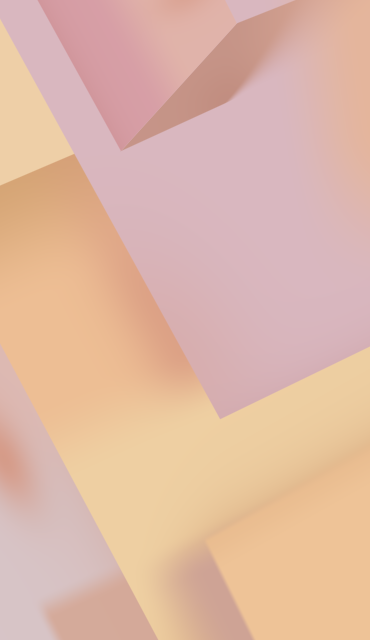
Give the GLSL for this background, as a WebGL 1 fragment shader.

```glsl
precision highp float;
uniform vec2 u_resolution;

#define CREAM vec3(0.933, 0.812, 0.635)
#define APRICOT vec3(0.930, 0.745, 0.580)
#define OCHRE vec3(0.825, 0.635, 0.445)
#define TERRACOTTA vec3(0.835, 0.585, 0.500)
#define LILAC vec3(0.850, 0.718, 0.750)
#define ROSE vec3(0.843, 0.676, 0.674)
#define PINK vec3(0.843, 0.622, 0.652)
#define BLUSH vec3(0.880, 0.702, 0.665)
#define PEACH vec3(0.895, 0.710, 0.610)
#define CLAY vec3(0.775, 0.582, 0.532)
#define MIST vec3(0.842, 0.770, 0.780)
#define SLANT 0.46

// Signed distance to the line a-b, positive on its left
float side(vec2 p, vec2 a, vec2 b) {
  vec2 d = normalize(b - a);
  return dot(p - a, vec2(-d.y, d.x));
}

float cover(float d, float soft) {
  return smoothstep(-soft, soft, d);
}

// Gaussian spot stretched along the main diagonal
float glow(vec2 p, vec2 center, vec2 size) {
  vec2 q = p - center;
  q = vec2(dot(q, vec2(0.48, -0.877)), dot(q, vec2(0.877, 0.48))) / size;
  return exp(-dot(q, q));
}

// Long strip running from apricot to cream
vec3 strip(vec2 p, float level, float panelEdge) {
  vec3 col = mix(CREAM, APRICOT, smoothstep(0.19, 0.34, level));
  col = mix(col, OCHRE, 0.9 * smoothstep(0.50, 0.73, level));
  float shade = exp(-pow(panelEdge / 0.065, 2.0)) * smoothstep(0.20, 0.32, level);
  return mix(col, TERRACOTTA, 0.7 * shade * (1.0 - 0.6 * smoothstep(0.4, 0.7, level)));
}

// Block at the lower right with its cast shadows
vec3 block(vec3 col, vec2 p, float level, float aa) {
  vec2 corner = vec2(0.320, 0.156);
  float top = side(p, corner, vec2(0.581, 0.303));
  float left = side(p, vec2(0.397, 0.0), corner);
  float above = exp(-max(top, 0.0) / 0.04) * smoothstep(0.20, 0.36, p.x);
  col = mix(col, vec3(0.855, 0.675, 0.510), 0.65 * above);
  float beside = (1.0 - smoothstep(-0.045, 0.035, level))
               * (1.0 - smoothstep(0.02, 0.13, left));
  col = mix(col, vec3(0.808, 0.640, 0.585), beside);
  float blur = aa + mix(0.004, 0.012, smoothstep(0.32, 0.58, p.x));
  float mask = cover(-top, blur) * cover(-left, aa + 0.003);
  vec3 face = mix(vec3(0.915, 0.740, 0.565), vec3(0.933, 0.765, 0.592),
                  smoothstep(0.0, 0.06, -top));
  return mix(col, face, mask);
}

// Misty panel at the lower left
vec3 mistPanel(vec2 p, float inside) {
  vec3 col = mix(MIST, vec3(0.840, 0.710, 0.690), 0.75 * exp(-inside / 0.055));
  col = mix(col, vec3(0.865, 0.725, 0.700), smoothstep(0.22, 0.40, p.y));
  col = mix(col, TERRACOTTA, 0.85 * glow(p, vec2(0.005, 0.285), vec2(0.085, 0.038)));
  vec2 corner = vec2(0.065, 0.049);
  float box = cover(-side(p, corner, vec2(0.180, 0.100)), 0.022)
            * cover(side(p, corner, vec2(0.090, 0.0)), 0.011);
  return mix(col, vec3(0.832, 0.655, 0.585), 0.9 * box);
}

// Large lilac panel with a warm right side
vec3 lilacPanel(vec2 p, float bottom) {
  vec3 col = mix(LILAC, ROSE, 0.9 * glow(p, vec2(0.270, 0.430), vec2(0.20, 0.12)));
  col = mix(col, vec3(0.815, 0.655, 0.675), 0.55 * exp(-max(bottom, 0.0) / 0.035));
  float warm = smoothstep(0.43, 0.59, p.x + 0.15 * (p.y - 0.8))
             * smoothstep(0.53, 0.80, p.y);
  return mix(col, PEACH, warm);
}

// Folded pink and clay faces at the top
vec3 fold(vec3 col, vec2 p, float aa) {
  vec2 tip = vec2(0.189, 0.764);
  vec2 ridge = vec2(0.370, 0.9635);
  vec2 heel = vec2(0.357, 0.841);
  float left = side(p, vec2(0.0586, 1.0), tip);
  float crease = side(p, tip, ridge);
  float lip = side(p, vec2(0.462, 1.0), ridge);

  float far = smoothstep(0.345, 0.52, p.x);
  float clay = cover(side(p, tip, heel), aa) * cover(-crease, aa) * cover(lip, aa)
             * cover(side(p, heel, vec2(0.514, 1.0)), aa + 0.002 + 0.055 * far);
  vec3 clayCol = mix(CLAY, vec3(0.835, 0.640, 0.570), far);
  clayCol = mix(clayCol, vec3(0.740, 0.530, 0.475), 0.5 * glow(p, heel, vec2(0.05, 0.06)));
  col = mix(col, clayCol, clay);

  float pink = cover(left, aa) * cover(crease, aa)
             * cover(side(p, ridge, vec2(0.3516, 1.0)), aa);
  vec3 pinkCol = mix(PINK, BLUSH, smoothstep(0.07, 0.16, left));
  pinkCol = mix(pinkCol, vec3(0.800, 0.565, 0.580), 0.6 * exp(-max(left, 0.0) / 0.025));
  pinkCol = mix(pinkCol, TERRACOTTA, 0.5 * glow(p, vec2(0.29, 1.01), vec2(0.03, 0.05)));
  return mix(col, pinkCol, pink);
}

void main() {
  vec2 p = gl_FragCoord.xy / u_resolution.y;
  float aa = 0.8 / u_resolution.y;
  float level = p.y - SLANT * p.x;

  vec2 corner = vec2(0.344, 0.345);
  float panelLeft = side(p, vec2(0.0, 0.971), corner);
  float panelBottom = side(p, corner, vec2(0.581, 0.460));
  float mistEdge = -side(p, vec2(0.0, 0.4635), vec2(0.2474, 0.0));

  vec3 col = strip(p, level, panelLeft);
  col = block(col, p, level, aa);
  col = mix(col, mistPanel(p, max(mistEdge, 0.0)), cover(mistEdge, aa));

  // Cream sheet at the upper left
  float sheet = side(p, vec2(0.0, 0.710), vec2(0.117, 0.760));
  col = mix(col, CREAM + vec3(0.0, 0.0, 0.02), cover(sheet, aa));

  vec3 panel = fold(lilacPanel(p, panelBottom), p, aa);
  col = mix(col, panel, cover(panelLeft, aa) * cover(panelBottom, aa));
  gl_FragColor = vec4(col, 1.0);
}
```
